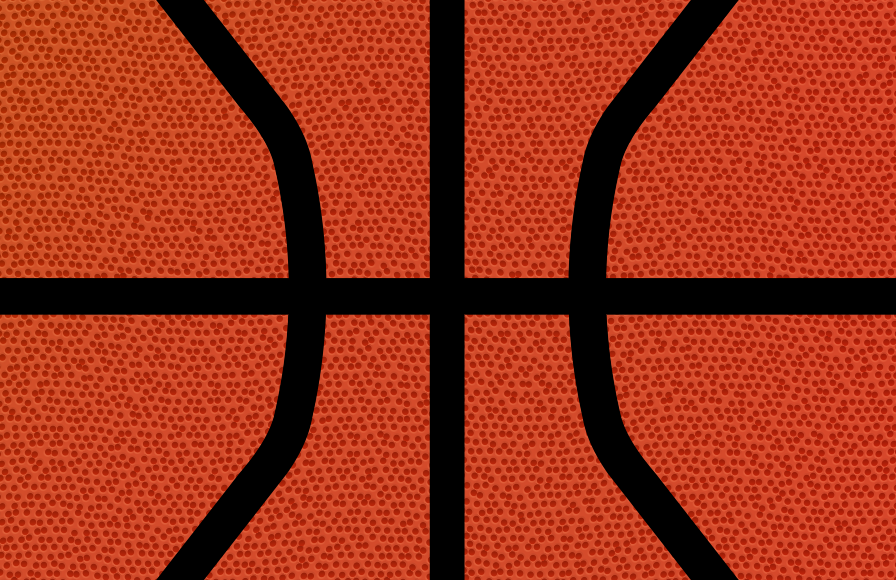
This texture is drawn by a Shadertoy shader. Its source:

```glsl
const vec3 LEATHER = vec3(0.83, 0.295, 0.17);
const vec3 PIT = vec3(0.67, 0.135, 0.035);
const vec3 RIM = vec3(0.90, 0.40, 0.25);

vec2 hash22(vec2 p) {
    vec3 q = fract(vec3(p.xyx) * vec3(0.1031, 0.1030, 0.0973));
    q += dot(q, q.yzx + 33.33);
    return fract((q.xx + q.yz) * q.zy);
}

float smoothMax(float a, float b, float k) {
    float h = max(k - abs(a - b), 0.0) / k;
    return max(a, b) + 0.25 * k * h * h;
}

// Outward bend of a side seam: a shallow arc that straightens out
float seamBend(float y) {
    float d = abs(y);
    return smoothMax(0.525 * d * d, 0.78 * d - 0.170, 0.024);
}

// Signed distance to the edge of the mirrored side seams
float sideSeams(vec2 p, float centre, float halfWidth) {
    float e = 0.002;
    float slope = (seamBend(p.y + e) - seamBend(p.y - e)) / (2.0 * e);
    float across = abs(p.x) - centre - seamBend(p.y);
    return abs(across) / sqrt(1.0 + slope * slope) - halfWidth;
}

// Vector from the nearest pebble centre on a jittered, staggered grid
vec2 nearestPebble(vec2 p, vec2 spacing, float jitter) {
    float row = floor(p.y / spacing.y);
    vec2 nearest = vec2(1.0);
    for (int j = -1; j <= 1; j++) {
        float r = row + float(j);
        float stagger = 0.5 * mod(r, 2.0);
        float column = floor(p.x / spacing.x - stagger);
        for (int i = -1; i <= 1; i++) {
            vec2 id = vec2(column + float(i), r);
            vec2 offset = 0.5 + jitter * (hash22(id + 200.0) - 0.5);
            vec2 v = p - (id + vec2(stagger, 0.0) + offset) * spacing;
            if (dot(v, v) < dot(nearest, nearest)) nearest = v;
        }
    }
    return nearest;
}

vec3 pebbledLeather(vec2 p, float radius, float aa) {
    vec2 warped = p + 0.008 * sin(p.yx * vec2(9.0, 11.0));
    vec2 v = nearestPebble(warped, vec2(0.0168, 0.0148), 0.42);
    float d = length(v);

    // Warmer orange at the upper left, redder at the right
    float warmth = smoothstep(0.2, 1.1, dot(p, vec2(-0.9, 0.7)));
    vec3 tint = vec3(-0.02, 0.035, -0.025) * warmth;
    tint += vec3(0.015, -0.015, 0.0) * smoothstep(0.2, 0.8, p.x);

    // Lit lower rim around each dark pit
    float ring = 1.0 - smoothstep(0.0, 0.0028, abs(d - radius - 0.0014));
    float facing = dot(v / max(d, 0.0001), normalize(vec2(-0.4, -0.9)));
    vec3 colour = mix(LEATHER, RIM, 0.75 * ring * max(facing, 0.0));
    colour *= 1.0 - 0.06 * ring * max(-facing, 0.0);

    float pit = 1.0 - smoothstep(radius - aa, radius + aa, d);
    vec3 pitColour = PIT * (1.0 - 0.12 * clamp(v.y / radius, -1.0, 1.0));
    return mix(colour, pitColour, pit) + tint;
}

void mainImage(out vec4 fragColor, in vec2 fragCoord) {
    vec2 p = (fragCoord - 0.5 * iResolution.xy) / iResolution.y;
    float pixel = 1.0 / iResolution.y;

    vec3 colour = pebbledLeather(p, 0.0056, max(0.0010, 0.6 * pixel));

    // Straight and curved black seams
    float seam = min(abs(p.x + 0.0015) - 0.030, abs(p.y + 0.011) - 0.0315);
    seam = min(seam, sideSeams(p + vec2(0.001, 0.0), 0.241, 0.0325));
    colour *= smoothstep(-0.6 * pixel, 0.6 * pixel, seam);

    fragColor = vec4(colour, 1.0);
}
```
